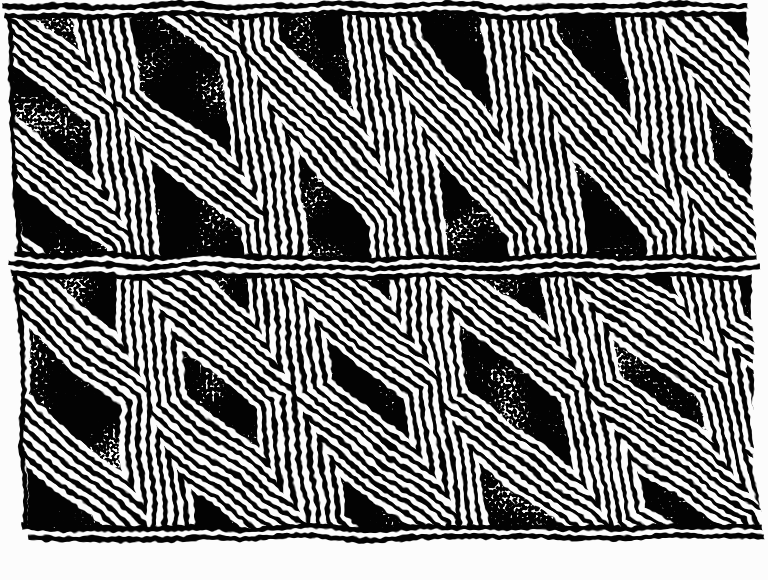
This pattern is drawn by a Shadertoy shader. Its source:

```glsl
// Two hand-printed bands of nested slanted diamonds and half diamonds in black on white.
// Each column is sheared and repeated vertically; its stripes follow the distance to the
// cell border. Gradient noise roughens the edges and wears specks into the solid cores.

// Design units: the canvas is CANVAS_HEIGHT tall, y runs down from the top edge.
const float CANVAS_HEIGHT = 579.0;
const float PITCH = 10.0;       // spacing of the stripes
const float LINE_HALF = 2.35;   // half width of a black line
const float RAIL_GAP = 9.5;     // distance from a band to its outer rail
const vec3 INK = vec3(0.01);
const vec3 PAPER = vec3(0.99);

// Per column: vertical period, centre offset, slope of the diagonals, stripe count
const vec4 UPPER[6] = vec4[6](
    vec4(128, -20, 0.85, 3), vec4(165, -60, 0.80, 3), vec4(240, -123, 1.15, 4),
    vec4(244, -121, 1.25, 4), vec4(242, -117, 1.25, 4), vec4(168, 30, 1.10, 4));
const vec4 LOWER[6] = vec4[6](
    vec4(138, -1, 0.85, 3), vec4(138, -1, 0.80, 4), vec4(136, -13, 0.82, 4),
    vec4(140, -6, 0.85, 3), vec4(132, -16, 0.78, 4), vec4(120, 45, 0.80, 3));

vec2 gradient(vec2 corner) {
    float angle = 6.2832 * fract(sin(dot(corner, vec2(127.1, 311.7))) * 43758.5);
    return vec2(cos(angle), sin(angle));
}

float gradientNoise(vec2 p) {
    vec2 i = floor(p), f = p - i;
    vec2 w = f * f * f * (f * (f * 6.0 - 15.0) + 10.0);
    vec2 right = vec2(1, 0), up = vec2(0, 1);
    float a = dot(gradient(i), f);
    float b = dot(gradient(i + right), f - right);
    float c = dot(gradient(i + up), f - up);
    float d = dot(gradient(i + 1.0), f - 1.0);
    return mix(mix(a, b, w.x), mix(c, d, w.x), w.y);
}

vec2 wobble(vec2 p, float size, float amount) {
    return amount * vec2(gradientNoise(p / size), gradientNoise(p / size + 37.3));
}

// All shape functions return a signed depth that is positive inside the ink.

// Nested stripes and solid core of the diamonds in one column
float diamondColumn(vec2 p, float halfWidth, vec4 shape, float wear) {
    float period = shape.x, slope = shape.z, stripes = shape.w;
    float v = p.y - shape.y - slope * p.x;
    v -= period * round(v / period);
    float border = min(halfWidth - abs(p.x),
                       (0.5 * period - abs(v)) * inversesqrt(1.0 + slope * slope));
    float ring = min(round(border / PITCH), stripes - 1.0);
    float lines = LINE_HALF - abs(border - PITCH * ring);
    float core = border - (stripes * PITCH - LINE_HALF);
    return max(lines, min(core, wear));
}

// A row of columns: firstEdge and width place them, lean tilts their sides
float columnRow(vec2 p, vec4 shapes[6], float firstEdge, float width, float lean, float wear) {
    float x = p.x - lean * p.y - firstEdge;
    float column = clamp(floor(x / width), 0.0, 5.0);
    vec2 local = vec2(x - (column + 0.5) * width, p.y);
    return diamondColumn(local, 0.5 * width, shapes[int(column)], wear);
}

float rail(vec2 p, float y, float left, float right) {
    return min(LINE_HALF + 0.3 - abs(p.y - y), min(p.x - left, right - p.x));
}

// Clips a row to its band and adds the left edge and the rails; ends = left, right
float framedBand(vec2 p, float row, float top, float bottom, vec2 ends) {
    ends += 0.04 * (p.y - top);
    float inside = min(min(p.y - top, bottom - p.y), min(p.x - ends.x, ends.y - p.x));
    float ink = min(row, inside);
    float edge = min(LINE_HALF - abs(p.x - ends.x), min(p.y - top, bottom - p.y));
    ink = max(ink, edge);
    for (float side = 0.0; side < 2.0; side++) {
        float y = mix(top, bottom, side);
        float outer = y + RAIL_GAP * (2.0 * side - 1.0);
        ink = max(ink, rail(p, y, ends.x - 4.0, ends.y));
        ink = max(ink, rail(p, outer, ends.x - 6.0 + 10.0 * side, ends.y + 3.0));
    }
    return ink;
}

void mainImage(out vec4 fragColor, in vec2 fragCoord) {
    float pixel = CANVAS_HEIGHT / iResolution.y;
    vec2 p = vec2(fragCoord.x, iResolution.y - fragCoord.y) * pixel;

    // Uneven hand-cut edges and worn specks
    vec2 q = p + wobble(p, 60.0, 6.0) + wobble(p, 7.0, 2.6);
    float wear = 6.0 * (0.5 - gradientNoise(p / 3.2) - 0.8 * gradientNoise(p / 48.0));

    // Upper and lower bands share the middle rail
    vec2 upperPoint = q - vec2(0, 135), lowerPoint = q - vec2(0, 401);
    float lowerLean = mix(0.0, 0.2, q.x / 650.0);
    float upperRow = columnRow(upperPoint, UPPER, -20.0, 138.0, 0.13, wear);
    float lowerRow = columnRow(lowerPoint, LOWER, 0.0, 147.0, lowerLean, wear);
    float ink = max(framedBand(q, upperRow, 15.0, 256.0, vec2(9, 745)),
                    framedBand(q, lowerRow, 275.0, 527.0, vec2(17, 748)));

    float coverage = smoothstep(-0.8 * pixel, 0.8 * pixel, ink);
    fragColor = vec4(mix(PAPER, INK, coverage), 1.0);
}
```
